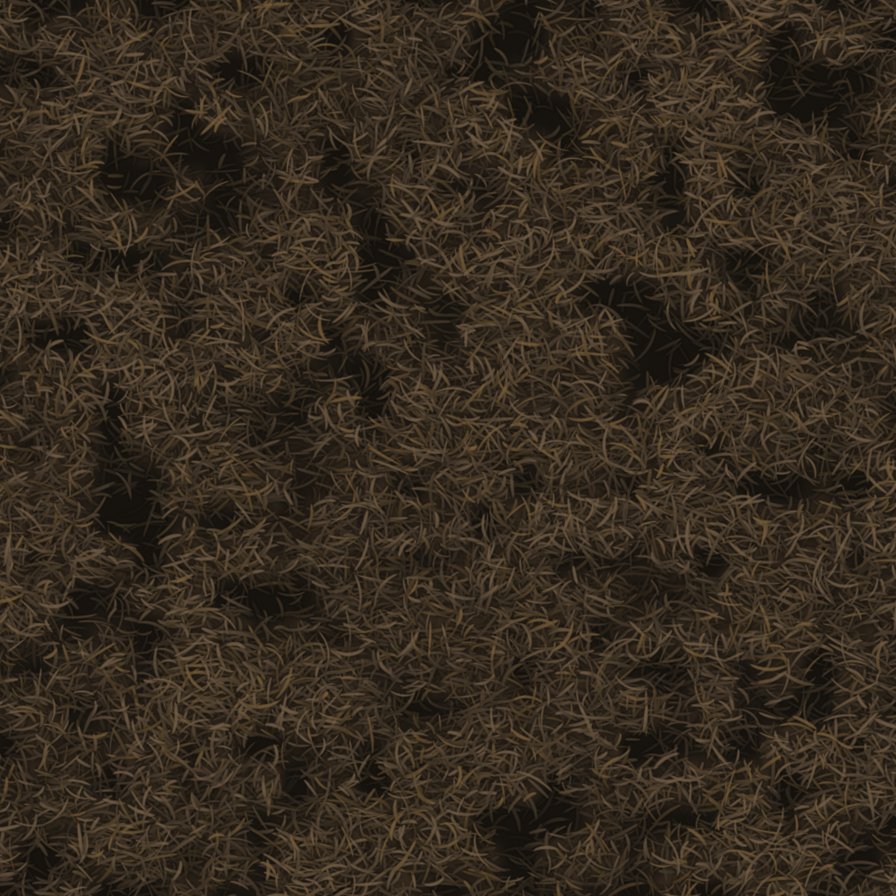
Reproduce this texture procedurally as a WebGL 2 fragment shader.

```glsl
#version 300 es
precision highp float;
precision highp int;
// Dry brown moss: tangled layers of short curved fibres over dark pockets.

uniform vec2 u_resolution;
out vec4 fragColor;

const int LAYERS = 8;
const int STRANDS_PER_CELL = 3;
const float CELLS = 27.0;          // grid cells across the canvas, lowest layer
const float CELLS_STEP = 1.3;      // extra cells per higher layer
const float HALF_WIDTH = 0.0016;   // fibre half width
const float SOFTNESS = 0.0014;     // edge blur
const float OPACITY = 0.86;
const float SHADOW = 0.15;         // darkening beside a fibre
const float BRIGHTNESS = 1.68;
const float POCKET_SCALE = 24.0;   // frequency of the dark gaps
const float PATCH_SCALE = 9.0;     // frequency of broad light and dull areas
const float FLECK_CHANCE = 0.0008; // rare short, pale bits
const vec3 SOIL = vec3(0.085, 0.073, 0.056);
const vec3 EARTH = vec3(0.215, 0.168, 0.118);
const vec3 FIBRE = vec3(0.415, 0.337, 0.250);
const vec3 STRAW = vec3(0.425, 0.332, 0.205);
const vec3 FLECK = vec3(0.500, 0.375, 0.235);
const float PI = 3.14159;

// Integer hash giving three values in 0..1
vec3 hash3(ivec3 key) {
    uvec3 v = uvec3(key) * 1664525u + 1013904223u;
    v.x += v.y * v.z; v.y += v.z * v.x; v.z += v.x * v.y;
    v ^= v >> 16u;
    v.x += v.y * v.z; v.y += v.z * v.x; v.z += v.x * v.y;
    return vec3(v >> 8u) / 16777216.0;
}

float valueNoise(vec2 p, int seed) {
    ivec2 i = ivec2(floor(p));
    vec2 f = fract(p);
    f = f * f * (3.0 - 2.0 * f);
    float a = hash3(ivec3(i, seed)).x;
    float b = hash3(ivec3(i + ivec2(1, 0), seed)).x;
    float c = hash3(ivec3(i + ivec2(0, 1), seed)).x;
    float d = hash3(ivec3(i + ivec2(1, 1), seed)).x;
    return mix(mix(a, b, f.x), mix(c, d, f.x), f.y);
}

// Local fibre density: low in the pockets, high on the tufts
float tuftDensity(vec2 p) {
    return smoothstep(0.14, 0.56, valueNoise(p * POCKET_SCALE, 101));
}

// Paints one curved, tapered fibre over the colour; p is relative to its middle
vec3 paintFibre(vec3 color, vec2 p, float cellSize, float height, float glow, vec3 shape, vec3 look) {
    float fleck = step(1.0 - FLECK_CHANCE, look.z) * step(0.8, height);
    float halfLength = cellSize * mix(mix(0.34, 0.94, shape.y * shape.y), 0.3, fleck);

    float angle = shape.x * PI;
    angle -= 0.15 * sin(2.0 * angle);   // slight lean to the horizontal
    vec2 axis = vec2(cos(angle), sin(angle));
    vec2 q = vec2(dot(p, axis), dot(p, vec2(-axis.y, axis.x)));
    float along = q.x / halfLength;
    float taper = 1.0 - along * along;
    if (taper <= 0.0) return color;

    float bend = (shape.z - 0.5) * 0.75 * halfLength;
    float slope = -2.0 * bend * along / halfLength;
    float dist = abs(q.y - bend * (taper - 0.5)) * inversesqrt(1.0 + slope * slope);

    float width = HALF_WIDTH * mix(0.6, 1.3, look.y) * sqrt(taper) * (1.0 + fleck);
    float blur = max(SOFTNESS, 0.6 / u_resolution.y);
    float ends = smoothstep(0.0, 0.45, taper);
    float mask = ends * (1.0 - smoothstep(width - blur, width + blur, dist));
    float shade = ends * (1.0 - smoothstep(0.0, 3.5 * HALF_WIDTH, dist));

    // Higher fibres catch more light; each fades towards its root
    float light = 0.08 + 0.36 * height + 0.56 * look.x * look.x * (0.4 + 0.6 * height);
    light *= BRIGHTNESS * glow * (0.9 + 0.2 * along);
    vec3 tint = mix(FIBRE, STRAW, step(0.74, look.z));
    vec3 fibre = mix(mix(SOIL, tint, min(light, 1.1)), FLECK, fleck);
    return mix(color * (1.0 - SHADOW * shade), fibre, mask * OPACITY);
}

void main() {
    vec2 uv = gl_FragCoord.xy / u_resolution.y;

    // Matted ground and broad patches of light
    float mottle = valueNoise(uv * 75.0, 103);
    float patchLight = mix(0.8, 1.15, valueNoise(uv * PATCH_SCALE, 102));
    vec3 color = mix(SOIL, EARTH, tuftDensity(uv) * (0.4 + 0.6 * mottle));

    // Fibre layers from the ground up
    for (int layer = 0; layer < LAYERS; layer++) {
        float height = float(layer) / float(LAYERS - 1);
        float cells = CELLS + CELLS_STEP * float(layer);
        vec2 offset = hash3(ivec3(layer, 7, 11)).xy;
        vec2 grid = uv * cells + offset;
        ivec2 home = ivec2(floor(grid));
        for (int n = 0; n < 9; n++) {
            ivec2 cell = home + ivec2(n % 3, n / 3) - 1;
            float density = tuftDensity((vec2(cell) + 0.5 - offset) / cells);
            float glow = patchLight * mix(0.45, 1.0, density);
            for (int s = 0; s < STRANDS_PER_CELL; s++) {
                ivec3 key = ivec3(cell, layer * 16 + s);
                vec3 place = hash3(key + ivec3(0, 0, 9000));
                if (place.z > mix(0.15, 0.92, density)) continue;
                vec3 look = fract(place.yzx * 211.0);
                vec2 p = (grid - vec2(cell) - place.xy) / cells;
                color = paintFibre(color, p, 1.0 / cells, height, glow, hash3(key), look);
            }
        }
    }
    fragColor = vec4(color, 1.0);
}
```
